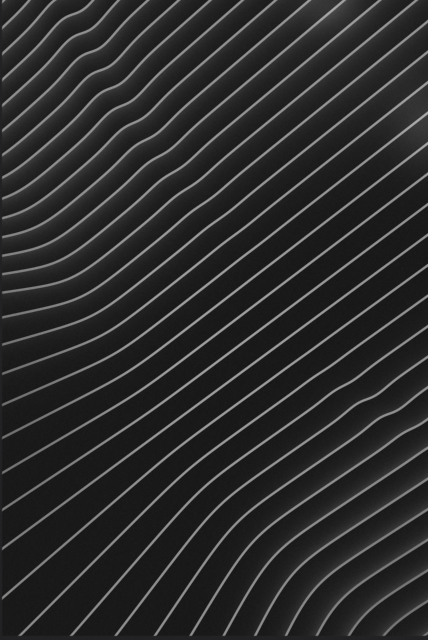
A Shadertoy shader for this background:

```glsl
const vec2 SHEET = vec2(512.0, 768.0);   // layout units across the canvas
const vec3 BASE = vec3(0.098, 0.098, 0.099);
const vec3 MARGIN = vec3(0.135, 0.135, 0.14);
const vec3 EDGE = vec3(0.56, 0.56, 0.56);
const int FIRST_RIDGE = -2;
const int LAST_RIDGE = 34;

float hash(vec2 p) {
    return fract(sin(dot(p, vec2(12.9898, 78.233))) * 43758.5453);
}

float softRamp(float x, float width) {
    return width * log(1.0 + exp(clamp(x / width, -30.0, 30.0)));
}

float ripple(float x, float center, float width) {
    float u = (x - center) / width;
    return u * exp(-u * u);
}

float spot(vec2 p, vec2 center, vec2 radius) {
    vec2 q = (p - center) / radius;
    return exp(-dot(q, q));
}

// Height of ridge n, measured downwards from the top
float ridgeHeight(float n, float x) {
    float slope = 0.95 - 0.0105 * n;
    float y = 36.6 * n - 450.4 + slope * (SHEET.x - x);

    // Bend: flattens the upper ridges, steepens the lower ones
    float d = n - 20.0;
    float low = max(d, 0.0);
    float bendStart = 195.0 + 13.5 * d + 0.6 * low * low;
    float bend = d < 0.0 ? max(0.086 * d, -0.68) : 0.13 * d + 0.006 * d * d;
    y += bend * softRamp(bendStart - x, 14.0);

    // Small waves running across neighbouring ridges
    float upperWave = 14.0 * (1.0 - smoothstep(3.0, 18.0, n));
    y += upperWave * ripple(x, 70.0 + 8.0 * n + 0.4 * n * n, 24.0);
    float e = n - 24.5;
    y += 7.0 * exp(-e * e / 4.0) * ripple(x, 452.0 + 27.0 * e, 20.0);
    return y;
}

// Soft light on the lower side of a ridge
float lowerGlow(float n, vec2 p) {
    float upper = 1.0 - smoothstep(9.0, 18.0, n);
    float corner = spot(p, vec2(70.0, 150.0), vec2(170.0, 210.0));
    return 0.09 * upper + 0.08 * corner
         + 0.05 * spot(p, vec2(460.0, 60.0), vec2(130.0, 110.0));
}

// Soft light on the upper side of a ridge
float upperGlow(float n, vec2 p) {
    return 0.15 * smoothstep(21.0, 28.0, n) * smoothstep(220.0, 430.0, p.x);
}

void mainImage(out vec4 fragColor, in vec2 fragCoord) {
    vec2 uv = fragCoord / iResolution.xy;
    vec2 p = vec2(uv.x, 1.0 - uv.y) * SHEET;
    float pixel = SHEET.x / iResolution.x;

    float glow = 0.0;
    float edge = 0.0;
    for (int i = FIRST_RIDGE; i <= LAST_RIDGE; i++) {
        float n = float(i);
        float y = ridgeHeight(n, p.x);
        float slope = ridgeHeight(n, p.x + 1.0) - y;
        float dist = (p.y - y) / sqrt(1.0 + slope * slope);
        float side = smoothstep(-pixel, pixel, dist);
        float below = side * lowerGlow(n, p) * exp(-max(dist, 0.0) / 10.0);
        float above = (1.0 - side) * upperGlow(n, p) * exp(min(dist, 0.0) / 9.0);
        glow = max(glow, max(below, above));
        edge = max(edge, 1.0 - smoothstep(0.5, 1.2 + pixel, abs(dist)));
    }

    // Broad highlights
    float sheen = 0.10 * spot(p, vec2(512.0, 150.0), vec2(42.0, 48.0))
                + 0.08 * spot(p, vec2(395.0, 10.0), vec2(38.0, 30.0))
                + 0.02 * spot(p, vec2(450.0, 90.0), vec2(150.0, 120.0));

    // Edge light, dimmer towards the lower left and the far corner
    float light = 1.0 - 0.25 * spot(p, vec2(0.0, 480.0), vec2(130.0, 200.0))
                - 0.2 * spot(p, vec2(512.0, 740.0), vec2(130.0, 160.0))
                + 0.12 * spot(p, vec2(230.0, 400.0), vec2(200.0, 200.0));

    vec3 color = BASE + glow + sheen;
    color = mix(color, EDGE * light + sheen, edge);
    color += 0.012 * (hash(floor(p / 1.5)) - 0.5);

    // Thin margin on the left and at the bottom
    float inside = smoothstep(-pixel, pixel, p.x - 2.5)
                 * smoothstep(-pixel, pixel, 763.0 - p.y);
    fragColor = vec4(mix(MARGIN, color, inside), 1.0);
}
```
